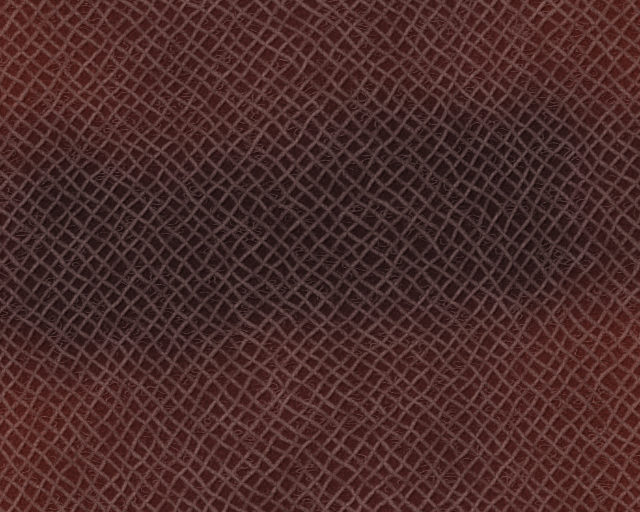
Write a WebGL 1 fragment shader that draws this texture.

```glsl
precision highp float;
uniform vec2 u_resolution;

// Hide and crease colours, fresh and stained
const vec3 WARM_HIDE = vec3(0.255, 0.112, 0.102);
const vec3 WARM_CREASE = vec3(0.425, 0.300, 0.285);
const vec3 STAIN_HIDE = vec3(0.160, 0.088, 0.090);
const vec3 STAIN_CREASE = vec3(0.360, 0.270, 0.268);
const vec3 EDGE_GLOW = vec3(0.060, 0.012, 0.004);

// Sizes are in canvas heights, angles in radians
const float CREASE_DENSITY = 38.0;
const float FALLING_ANGLE = -0.72;
const float RISING_ANGLE = 0.90;
const float CREASE_CORE = 0.02;
const float CREASE_EDGE = 0.25;
const float CREASE_WANDER = 0.34;
const vec2 WRINKLE_DENSITY = vec2(44.0, 88.0);
const float WRINKLE_STRENGTH = 0.55;
const float GRAIN_DENSITY = 150.0;
const float GRAIN_STRENGTH = 0.24;
const vec2 LIGHT_STEP = vec2(-0.0022, 0.0030);
const float RELIEF_STRENGTH = 0.075;

vec2 gradientAt(vec2 cell) {
  vec3 q = fract(cell.xyx * vec3(0.1031, 0.1030, 0.0973));
  q += dot(q, q.yzx + 33.33);
  float angle = 6.2832 * fract((q.x + q.y) * q.z);
  return vec2(cos(angle), sin(angle));
}

// Gradient noise, roughly -1 to 1
float noise(vec2 p) {
  vec2 i = floor(p);
  vec2 f = p - i;
  vec2 w = f * f * f * (f * (f * 6.0 - 15.0) + 10.0);
  float a = dot(gradientAt(i), f);
  float b = dot(gradientAt(i + vec2(1.0, 0.0)), f - vec2(1.0, 0.0));
  float c = dot(gradientAt(i + vec2(0.0, 1.0)), f - vec2(0.0, 1.0));
  float d = dot(gradientAt(i + 1.0), f - 1.0);
  return 1.4 * mix(mix(a, b, w.x), mix(c, d, w.x), w.y);
}

// One family of near-parallel creases, each wandering and fading by itself
float creases(vec2 p, float angle, float seed) {
  vec2 along = vec2(cos(angle), sin(angle));
  float u = dot(p, vec2(-along.y, along.x)) * CREASE_DENSITY;
  float v = dot(p, along) * CREASE_DENSITY;
  float nearest = floor(u + 0.5);
  float ink = 0.0;
  for (int k = -1; k <= 1; k++) {
    float line = nearest + float(k);
    float row = line * 7.37 + seed;
    float wander = CREASE_WANDER * noise(vec2(v * 0.32, row));
    float strength = 0.80 + 0.42 * noise(vec2(v * 0.55 + 31.7, row));
    float gap = abs(u - line - wander);
    ink = max(ink, strength * (1.0 - smoothstep(CREASE_CORE, CREASE_EDGE, gap)));
  }
  return ink;
}

// Short flat wrinkles that come in patches
float wrinkles(vec2 p) {
  float ridge = 1.0 - smoothstep(0.0, 0.20, abs(noise(p * WRINKLE_DENSITY + 5.3)));
  float patches = smoothstep(-0.15, 0.45, noise(p * 19.0 + 71.2));
  return WRINKLE_STRENGTH * ridge * patches;
}

float relief(vec2 p) {
  vec2 bend = vec2(noise(p * 2.1 + 3.7), noise(p * 2.1 + 47.9));
  vec2 jog = vec2(noise(p * 30.0 + 13.1), noise(p * 30.0 + 59.3));
  vec2 q = p + 0.022 * bend + 0.0022 * jog;
  float falling = creases(q, FALLING_ANGLE, 11.3);
  float rising = 0.92 * creases(q, RISING_ANGLE, 203.6);
  return min(max(max(falling, rising), wrinkles(q)), 1.0);
}

// Dark band across the middle, slightly tilted, with a cloudy rim
float stainAt(vec2 uv, vec2 p) {
  float middle = 0.49 + 0.12 * uv.x;
  float cloud = 0.055 * noise(p * 3.2 + 8.4) + 0.025 * noise(p * 9.0 + 21.5);
  float band = 1.0 - smoothstep(0.08, 0.33, abs(uv.y - middle) + cloud);
  return band * (1.0 - 0.35 * smoothstep(0.36, 0.52, abs(uv.x - 0.46)));
}

void main() {
  vec2 uv = gl_FragCoord.xy / u_resolution;
  vec2 p = gl_FragCoord.xy / u_resolution.y;

  float crease = relief(p);
  float slope = relief(p + LIGHT_STEP) - crease;
  float stain = stainAt(uv, p);
  float grain = 0.6 * noise(p * GRAIN_DENSITY + 17.2)
              + 0.7 * noise(p * GRAIN_DENSITY * 1.83 + 91.4);

  // Colour of the hide and of the worn creases
  float glow = smoothstep(0.18, 0.50, abs(uv.x - 0.5)) * (1.0 - stain);
  vec3 hide = mix(WARM_HIDE, STAIN_HIDE, stain) + EDGE_GLOW * glow;
  vec3 worn = mix(WARM_CREASE, STAIN_CREASE, stain) + 0.5 * EDGE_GLOW * glow;
  vec3 color = mix(hide, worn, clamp(crease + 0.10 * grain, 0.0, 1.0));

  // Relief light, fine grain and slow unevenness
  color *= 1.0 + GRAIN_STRENGTH * grain + 0.07 * noise(p * 5.0 + 33.8);
  color -= RELIEF_STRENGTH * slope * vec3(1.0, 0.85, 0.82);
  gl_FragColor = vec4(clamp(color, 0.0, 1.0), 1.0);
}
```
